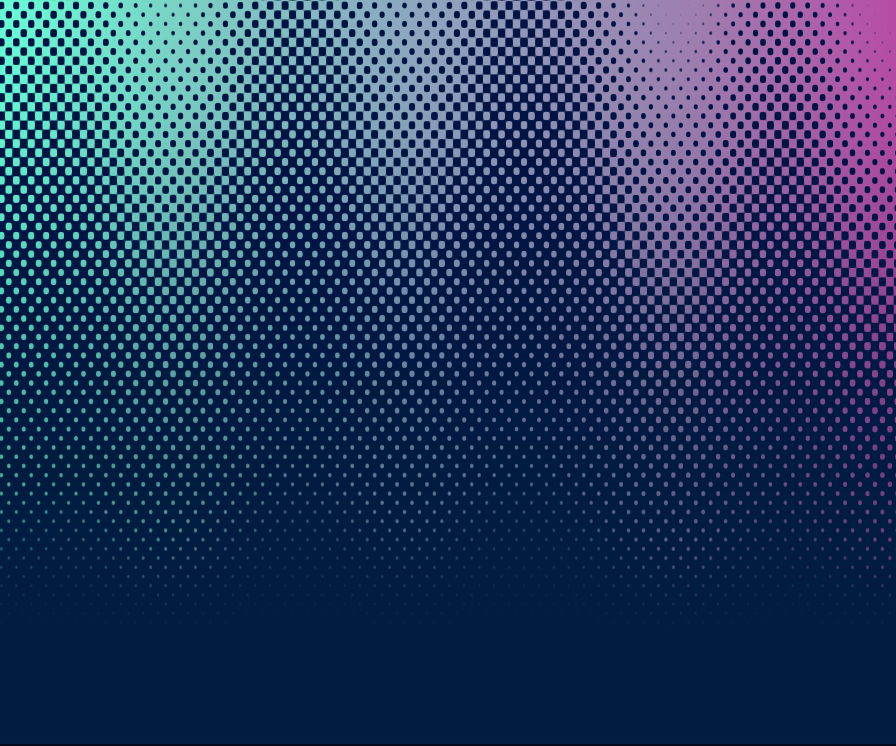
This background is drawn by a WebGL 1 fragment shader. Its source:

```glsl
precision highp float;

uniform vec2 u_resolution;

const float TAU = 6.2831853;
const vec2 CELLS = vec2(60.0, 40.5);
const vec2 PHASE = vec2(0.09, 0.797);

const vec3 NAVY_TOP = vec3(0.0, 0.08, 0.265);
const vec3 NAVY_LOW = vec3(0.0, 0.11, 0.25);
const vec3 MINT = vec3(0.40, 1.0, 0.84);
const vec3 AQUA = vec3(0.48, 0.82, 0.77);
const vec3 SLATE = vec3(0.55, 0.66, 0.75);
const vec3 LILAC = vec3(0.62, 0.50, 0.69);
const vec3 MAGENTA = vec3(0.72, 0.30, 0.65);

float ramp(float a, float b, float x) {
  return clamp((x - a) / (b - a), 0.0, 1.0);
}

float bump(float x, float center, float width) {
  float d = (x - center) / width;
  return exp(-d * d);
}

// Ink hue from left to right
vec3 inkColor(float x) {
  vec3 c = mix(MINT, AQUA, ramp(0.0, 0.2, x));
  c = mix(c, SLATE, ramp(0.2, 0.45, x));
  c = mix(c, LILAC, ramp(0.45, 0.77, x));
  return mix(c, MAGENTA, ramp(0.77, 1.0, x));
}

// Hanging curtains of light, fading with depth below the top edge
float curtainTone(float x, float depth) {
  float profile = 0.5
    + 0.15 * bump(x, 0.0, 0.08)
    + 0.43 * bump(x, 0.19, 0.085)
    + 0.30 * bump(x, 0.455, 0.075)
    + 0.58 * bump(x, 0.755, 0.09)
    + 0.62 * bump(x, 1.0, 0.10);
  return profile * pow(max(1.0 - depth / 0.9, 0.0), 1.35);
}

// Staggered screen: peaks are light dots, valleys are dark dots
float halftone(vec2 cell, float tone, float edge) {
  vec2 wave = cos(TAU * cell);
  float level = wave.x * wave.y - 1.0 + 2.0 * tone;
  return smoothstep(-edge, edge, level) * smoothstep(0.0, 0.12, tone);
}

void main() {
  vec2 uv = gl_FragCoord.xy / u_resolution;
  float depth = 1.0 - uv.y;

  // Dot mask, softened over about one pixel
  vec2 slope = CELLS / u_resolution;
  float edge = 0.5 * TAU * max(slope.x, slope.y);
  float tone = curtainTone(uv.x, depth);
  float dots = halftone(vec2(uv.x, depth) * CELLS - PHASE, tone, edge);

  // Ink over navy
  vec3 navy = mix(NAVY_TOP, NAVY_LOW, smoothstep(0.2, 0.75, depth));
  vec3 ink = mix(inkColor(uv.x), navy, 0.42 * smoothstep(0.0, 0.85, depth));
  vec3 color = mix(navy, ink, dots);

  // Thin dark rim along the bottom
  color *= mix(0.3, 1.0, smoothstep(0.001, 0.004, uv.y));
  gl_FragColor = vec4(color, 1.0);
}
```
